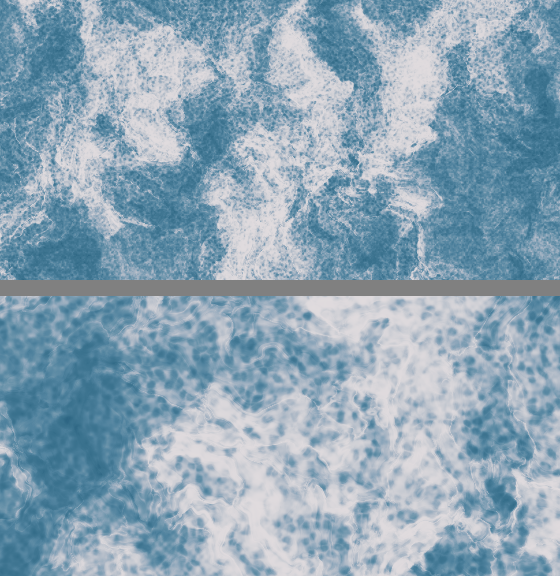
Top, the full canvas; bottom, a detail of the centre.
Reproduce this texture procedurally as a WebGL 2 fragment shader.

```glsl
#version 300 es
precision highp float;
// Churning sea water veiled with drifting haze, foam clumps and bubbly lace.

uniform vec2 u_resolution;
out vec4 fragColor;

const float FBM_SPREAD = 0.124;  // standard deviation of fbm()

float hash(vec2 p) {
    return fract(sin(dot(p, vec2(127.1, 311.7))) * 43758.5);
}

float valueNoise(vec2 p) {
    vec2 cell = floor(p);
    vec2 f = fract(p);
    f = f * f * (3.0 - 2.0 * f);
    float low = mix(hash(cell), hash(cell + vec2(1.0, 0.0)), f.x);
    float high = mix(hash(cell + vec2(0.0, 1.0)), hash(cell + 1.0), f.x);
    return mix(low, high, f.y);
}

// Rotated octaves, centred on zero
float fbm(vec2 p) {
    const mat2 turn = mat2(1.6, 1.2, -1.2, 1.6);
    float sum = 0.0;
    float amplitude = 0.5;
    for (int i = 0; i < 6; i++) {
        sum += amplitude * (valueNoise(p) - 0.5);
        p = turn * p + 17.3;
        amplitude *= 0.5;
    }
    return sum;
}

vec2 warp(vec2 p, float scale, float amount) {
    return p + amount * vec2(fbm(p * scale + 3.7), fbm(p * scale + 41.2));
}

// Bright threads along the zero line of the noise
float threads(vec2 p, float width) {
    return exp(-abs(fbm(p)) / width);
}

// Round pits, one jittered in each cell
float bubbles(vec2 p) {
    vec2 cell = floor(p);
    float nearest = 1.0;
    for (int y = -1; y <= 1; y++) {
        for (int x = -1; x <= 1; x++) {
            vec2 id = cell + vec2(x, y);
            vec2 centre = id + vec2(hash(id), hash(id + 57.0));
            nearest = min(nearest, distance(p, centre));
        }
    }
    return 1.0 - smoothstep(0.15, 0.5, nearest);
}

// Colour ramp from deep water to white foam
vec3 seaColour(float tone) {
    const float stops[8] = float[](0.0, 0.03, 0.15, 0.33, 0.515, 0.725, 0.92, 1.0);
    const vec3 colours[8] = vec3[](
        vec3(0.15, 0.37, 0.49), vec3(0.22, 0.44, 0.55),
        vec3(0.31, 0.51, 0.62), vec3(0.42, 0.58, 0.67),
        vec3(0.55, 0.65, 0.73), vec3(0.69, 0.73, 0.78),
        vec3(0.82, 0.82, 0.84), vec3(0.88, 0.86, 0.87));
    vec3 colour = colours[0];
    for (int i = 1; i < 8; i++) {
        float t = clamp((tone - stops[i - 1]) / (stops[i] - stops[i - 1]), 0.0, 1.0);
        colour = mix(colour, colours[i], t);
    }
    return colour;
}

void main() {
    vec2 p = gl_FragCoord.xy / u_resolution.y;
    vec2 flow = warp(p, 3.5, 0.36);
    vec2 curl = warp(warp(flow, 9.0, 0.14), 32.0, 0.05);

    // Broad foam masses and upright veils of haze
    float mass = fbm(flow * vec2(4.0, 2.3) + 5.0) / FBM_SPREAD;
    float haze = fbm(curl * vec2(9.0, 4.0) + 23.0) / FBM_SPREAD;
    float cover = smoothstep(-1.1, 1.1, mass);
    float clump = smoothstep(0.4, 1.5, mass + 0.6 * haze);

    // Long veins and finer lace, crisper towards the bottom
    float crisp = mix(1.25, 0.75, smoothstep(0.2, 0.9, p.y));
    float veins = threads(curl * vec2(5.5, 3.4) + 61.0, 0.022);
    float lace = threads(curl * vec2(12.0, 9.0) + 83.0, 0.034);
    float foam = crisp * (veins * (0.5 + 1.3 * cover) + 1.3 * lace * cover);

    // Fine ripples, grain and bubble pits
    float ripples = fbm(curl * vec2(28.0, 40.0)) / FBM_SPREAD;
    float grain = valueNoise(p * 112.0) + 0.8 * valueNoise(p * 205.0 + 9.0) - 0.9;
    float pits = bubbles(warp(p, 20.0, 0.03) * 62.0);
    float detail = 0.27 * ripples + 1.1 * grain - 0.9 * (pits - 0.35) * cover;

    float level = 0.46 * mass + 0.38 * haze + 0.6 * clump + foam + detail;
    float tone = 1.0 / (1.0 + exp(-1.5 * (level - 0.8)));
    fragColor = vec4(seaColour(tone), 1.0);
}
```
